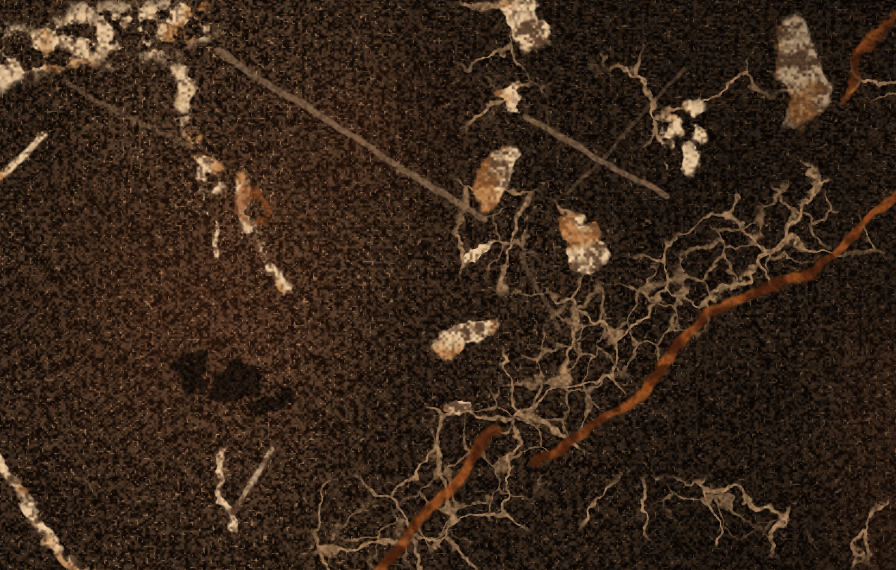
Give the GLSL for this texture, as a WebGL 1 fragment shader.

```glsl
precision highp float;
// Dark brown marble: sparkling grain under warm haze, crossed by cream veins,
// ragged pale patches, a rust seam and a fine web of cracks.
// Veins are noise-warped segments; the web is made of Voronoi cell borders.
uniform vec2 u_resolution;

float hash(vec2 p) {
  return fract(sin(dot(p, vec2(127.1, 311.7))) * 43758.5453);
}

float noise(vec2 p) {
  vec2 i = floor(p), f = fract(p);
  f = f * f * (3.0 - 2.0 * f);
  return mix(mix(hash(i), hash(i + vec2(1, 0)), f.x),
             mix(hash(i + vec2(0, 1)), hash(i + vec2(1, 1)), f.x), f.y);
}

float fbm(vec2 p) {
  float sum = 0.0, amp = 0.53;
  for (int i = 0; i < 4; i++) {
    sum += amp * noise(p);
    p = mat2(1.6, 1.2, -1.2, 1.6) * p + 3.7;
    amp *= 0.5;
  }
  return sum;
}

float segmentDist(vec2 p, vec2 a, vec2 b) {
  vec2 ab = b - a;
  return length(p - a - ab * clamp(dot(p - a, ab) / dot(ab, ab), 0.0, 1.0));
}

float vein(vec2 p, vec2 a, vec2 b, float halfWidth) {
  return 1.0 - smoothstep(halfWidth * 0.5, halfWidth + 0.002, segmentDist(p, a, b));
}

// Elongated spot, twice as long as wide
float patchMask(vec2 p, vec2 center, float radius, float angle) {
  vec2 axis = vec2(cos(angle), sin(angle)), d = p - center;
  d = vec2(dot(d, axis), 2.0 * dot(d, vec2(-axis.y, axis.x)));
  return 1.0 - smoothstep(0.85, 1.06, length(d) / radius);
}

// Thin lines along the borders of Voronoi cells
float web(vec2 p, float scale, float halfWidth) {
  vec2 cell = floor(p * scale), f = fract(p * scale);
  float first = 9.0, second = 9.0;
  for (int y = -1; y <= 1; y++)
    for (int x = -1; x <= 1; x++) {
      vec2 o = vec2(x, y);
      float d = length(o + vec2(hash(cell + o), hash(cell + o + 41.3)) - f);
      second = min(second, max(first, d));
      first = min(first, d);
    }
  return 1.0 - smoothstep(halfWidth * 0.4, halfWidth + 0.0015, (second - first) * 0.5 / scale);
}

void main() {
  vec2 p = gl_FragCoord.xy / u_resolution.y;
  float across = gl_FragCoord.x / u_resolution.x;
  vec2 wobble = vec2(fbm(p * 13.0), fbm(p * 13.0 + 17.0)) - 0.5;
  vec2 jag = vec2(fbm(p * 45.0 + 5.0), fbm(p * 45.0 + 31.0)) - 0.5;
  vec2 bent = p + 0.07 * wobble + 0.025 * jag;
  vec2 nearStraight = p + 0.012 * wobble + 0.006 * jag;
  float mottle = fbm(p * 38.0 + 9.0);
  float fine = noise(p * 190.0 + 3.0);

  // Grainy ground, brighter on the left
  float grain = smoothstep(0.15, 0.85, 0.6 * noise(p * 265.0) + 0.4 * noise(p * 150.0 + 8.0));
  float light = mix(1.12, 0.72, smoothstep(0.2, 0.9, across)) * (0.75 + 0.5 * fbm(p * 4.0));
  vec3 color = mix(vec3(0.045, 0.025, 0.012), vec3(0.27, 0.195, 0.135), grain) * light;
  float sparkle = smoothstep(0.78, 0.97, noise(p * 240.0 + 60.0));
  color += sparkle * vec3(0.27, 0.21, 0.15) * light;

  // Warm haze and dark pits
  float haze = exp(-12.0 * dot(p - vec2(0.36, 0.47), p - vec2(0.36, 0.47)))
             + 0.6 * exp(-45.0 * dot(p - vec2(0.64, 0.77), p - vec2(0.64, 0.77)))
             + 0.5 * smoothstep(0.88, 1.0, across) * smoothstep(0.6, 0.3, p.y);
  color += haze * vec3(0.085, 0.04, 0.022);
  for (int i = 0; i < 3; i++) {
    float n = float(i);
    color *= 1.0 - 0.55 * patchMask(bent, vec2(0.33 + 0.07 * n, 0.36 - 0.03 * n), 0.045, 0.1 * n);
  }

  // Web of cracks along the diagonal, a lower branch and stray bits above
  float zone = 1.0 - smoothstep(0.03, 0.17, segmentDist(p, vec2(0.64, 0.06), vec2(1.38, 0.64)));
  zone = max(zone, 0.8 - smoothstep(0.02, 0.12, segmentDist(p, vec2(0.8, 0.15), vec2(1.55, 0.05))));
  float stray = 0.42 * smoothstep(0.65, 0.9, p.x) * smoothstep(0.35, 0.6, p.y);
  float presence = max(zone, stray) + 1.5 * (fbm(p * 7.0 + 20.0) - 0.5);
  float cracks = web(bent, 7.0, 0.0032) * smoothstep(0.3, 0.6, presence);
  cracks = max(cracks, 0.75 * web(bent + 4.0, 16.0, 0.0022) * smoothstep(0.6, 0.9, presence));
  color = mix(color, vec3(0.7, 0.54, 0.38), cracks * (0.45 + 0.55 * fine));

  // Straight greyish fissures
  float fissure = vein(nearStraight, vec2(0.38, 0.91), vec2(0.85, 0.615), 0.006);
  fissure = max(fissure, vein(nearStraight, vec2(0.92, 0.795), vec2(1.17, 0.655), 0.005));
  fissure = max(fissure, 0.6 * vein(nearStraight, vec2(0.12, 0.85), vec2(0.34, 0.74), 0.004));
  fissure = max(fissure, 0.6 * vein(nearStraight, vec2(0.92, 0.54), vec2(0.98, 0.42), 0.004));
  fissure = max(fissure, 0.5 * vein(nearStraight, vec2(1.0, 0.66), vec2(1.2, 0.88), 0.003));
  color = mix(color, vec3(0.53, 0.41, 0.3), fissure * (0.45 + 0.5 * fine));

  // Cream band, its drips and the left-hand slivers
  float cream = vein(bent, vec2(-0.05, 0.88), vec2(0.33, 0.96), 0.06);
  cream = max(cream, vein(bent, vec2(0.31, 0.88), vec2(0.37, 0.68), 0.024));
  cream = max(cream, vein(bent, vec2(0.36, 0.7), vec2(0.39, 0.5), 0.008));
  cream = max(cream, vein(bent, vec2(0.42, 0.69), vec2(0.51, 0.48), 0.015));
  cream *= smoothstep(0.36, 0.5, mottle);
  cream = max(cream, vein(nearStraight, vec2(-0.02, 0.67), vec2(0.08, 0.765), 0.007));
  cream = max(cream, vein(bent, vec2(-0.02, 0.2), vec2(0.14, 0.0), 0.012));
  cream = max(cream, vein(bent, vec2(0.38, 0.2), vec2(0.41, 0.06), 0.008));
  cream = max(cream, 0.7 * vein(nearStraight, vec2(0.41, 0.1), vec2(0.48, 0.21), 0.005));

  // Chain of ragged patches, large and small by turns, then three outliers
  for (int i = 0; i < 6; i++) {
    float n = float(i);
    vec2 center = vec2(0.92 - 0.026 * n, 0.96 - 0.137 * n);
    cream = max(cream, patchMask(bent, center, 0.046 + 0.016 * cos(3.1416 * n), 2.1 - 0.45 * n));
  }
  cream = max(cream, patchMask(bent, vec2(1.02, 0.56), 0.055, 2.1));
  cream = max(cream, 0.7 * patchMask(bent, vec2(1.4, 0.88), 0.09, 1.8));
  cream = max(cream, patchMask(bent, vec2(1.21, 0.76), 0.09, 1.4) * smoothstep(0.45, 0.6, mottle));
  vec3 stone = mix(vec3(0.43, 0.31, 0.22), vec3(0.95, 0.81, 0.63), smoothstep(0.3, 0.62, 0.7 * mottle + 0.3 * fine));
  stone = mix(stone, vec3(0.68, 0.4, 0.17), 0.65 * smoothstep(0.52, 0.7, fbm(p * 17.0 + 50.0)));
  color = mix(color, stone, cream * (0.72 + 0.28 * fine));

  // Rust seam with side stains
  vec2 seam = p + 0.03 * wobble + 0.008 * jag;
  float rust = vein(seam, vec2(0.65, -0.02), vec2(0.87, 0.24), 0.012);
  rust = max(rust, vein(seam, vec2(0.94, 0.19), vec2(1.11, 0.29), 0.009));
  rust = max(rust, vein(seam, vec2(1.11, 0.29), vec2(1.23, 0.45), 0.01));
  rust = max(rust, vein(seam, vec2(1.23, 0.45), vec2(1.42, 0.52), 0.011));
  rust = max(rust, vein(seam, vec2(1.42, 0.52), vec2(1.6, 0.68), 0.008));
  rust = max(rust, 0.8 * vein(bent, vec2(1.48, 0.84), vec2(1.57, 0.98), 0.012));
  rust = max(rust, 0.7 * patchMask(bent, vec2(0.45, 0.64), 0.05, 2.2) * smoothstep(0.4, 0.55, mottle));
  vec3 rustTone = mix(vec3(0.3, 0.13, 0.05), vec3(0.62, 0.32, 0.13), smoothstep(0.3, 0.7, mottle));
  color = mix(color, rustTone, rust * (0.7 + 0.3 * fine));

  gl_FragColor = vec4(color, 1.0);
}
```
